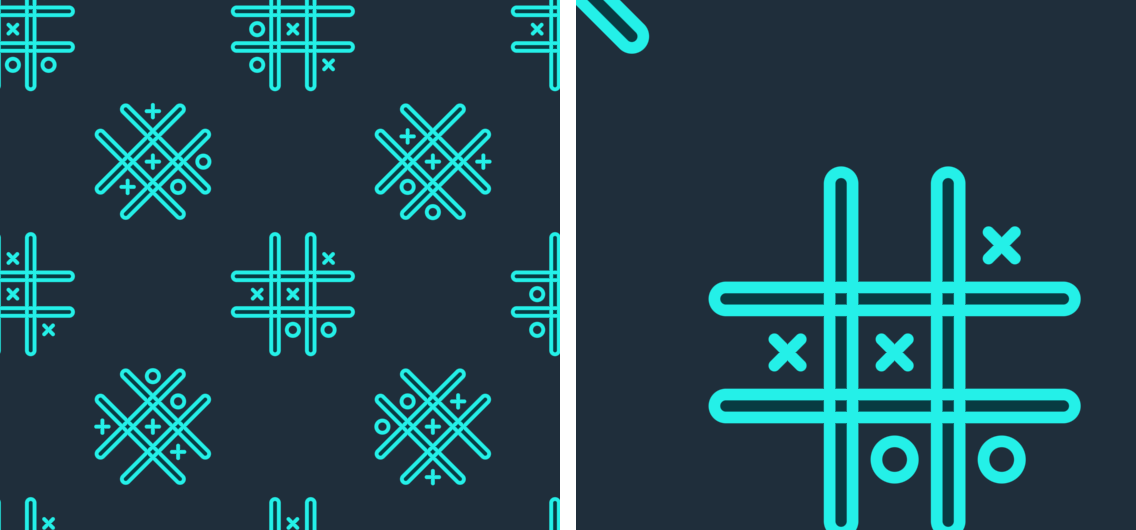
Left: the whole. Right: its middle third, enlarged.
Reproduce this pattern procedurally as a Shadertoy shader.

```glsl
const vec3 BACKGROUND = vec3(0.12, 0.18, 0.23);
const vec3 BAR_FILL = vec3(0.03, 0.23, 0.26);
const vec3 LINE = vec3(0.14, 0.94, 0.91);

const float REPEATS = 2.0;                // whole repeats across and down
const vec2 ORIGIN = vec2(0.523, 0.445);   // centre of one upright board
const float UNITS = 735.0;                // drawing units per canvas height
const float SPACING = 49.5;               // distance between parallel bars
const float BAR_REACH = 78.0;
const float BAR_RADIUS = 5.3;
const float HALF_STROKE = 2.7;

// Capsule centred at the origin, lying along y
float capsule(vec2 p, float reach, float radius) {
    return length(vec2(p.x, max(abs(p.y) - reach, 0.0))) - radius;
}

float crossMark(vec2 p) {
    vec2 a = abs(p);
    vec2 d = vec2(a.x - a.y, a.x + a.y) * 0.70711;
    return capsule(d, 8.6, HALF_STROKE);
}

float ringMark(vec2 p) {
    return abs(length(p) - 8.4) - HALF_STROKE;
}

bool hasBit(int mask, int index) {
    return ((mask >> index) & 1) == 1;
}

// Each mask holds nine squares, counted from the lower left
float marks(vec2 p, bool alternate) {
    int crosses = alternate ? 148 : 280;
    int rings = alternate ? 9 : 6;
    vec2 square = clamp(round(p / SPACING), -1.0, 1.0);
    int index = int(square.x + 1.0) + 3 * int(square.y + 1.0);
    vec2 q = p - square * SPACING;
    if (hasBit(crosses, index)) return crossMark(q);
    if (hasBit(rings, index)) return ringMark(q);
    return 1e3;
}

// Returns distances to the strokes (x) and to the bar interiors (y)
vec2 board(vec2 p, bool alternate) {
    vec2 a = abs(p);
    vec2 offset = vec2(0.5 * SPACING, 0.0);
    float upright = capsule(a - offset, BAR_REACH, BAR_RADIUS);
    float level = capsule(a.yx - offset, BAR_REACH, BAR_RADIUS);
    float outline = min(abs(upright), abs(level)) - HALF_STROKE;
    return vec2(min(outline, marks(p, alternate)), min(upright, level));
}

// One lattice of boards; the turned one also flips every other row
vec2 lattice(vec2 grid, vec2 cellSize, bool turned) {
    vec2 id = round(grid);
    vec2 p = (grid - id) * cellSize;
    bool alternate = mod(id.x + id.y, 2.0) > 0.5;
    if (turned) {
        p = vec2(p.x + p.y, p.y - p.x) * 0.70711;
        if (mod(id.y, 2.0) > 0.5) p = -p;
        alternate = !alternate;
    }
    return board(p, alternate);
}

float coverage(float d, float softness) {
    return 1.0 - smoothstep(-softness, softness, d);
}

void mainImage(out vec4 fragColor, in vec2 fragCoord) {
    vec2 grid = (fragCoord / iResolution.xy - ORIGIN) * REPEATS;
    vec2 cellSize = iResolution.xy / iResolution.y * UNITS / REPEATS;
    float softness = 0.9 * UNITS / iResolution.y;

    // Upright boards with turned ones halfway between
    vec2 d = min(lattice(grid, cellSize, false),
                 lattice(grid - 0.5, cellSize, true));

    vec3 color = mix(BACKGROUND, BAR_FILL, coverage(d.y, softness));
    color = mix(color, LINE, coverage(d.x, softness));
    fragColor = vec4(color, 1.0);
}
```
